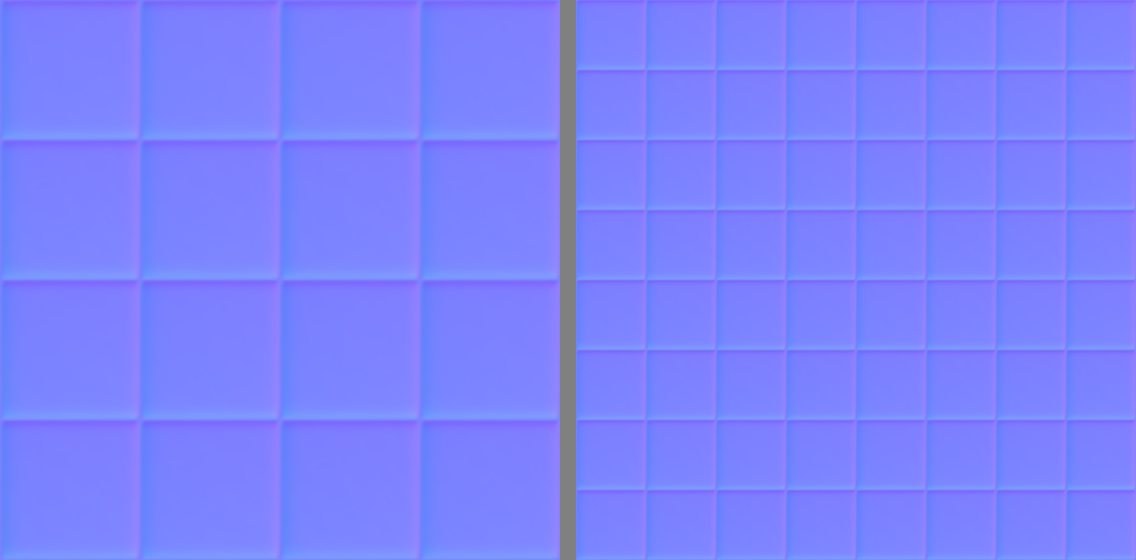
Left, the tile; right, the same tile 2 across and 2 down.
Give the GLSL for this texture map, as a Shadertoy shader.

```glsl
const float TAU = 6.2831853;
const float TILES = 4.0;

// Slope of a rounded rim: zero in the joint, one at the given width, then fading
float rimSlope(float dist, float width) {
    float x = dist / width;
    return x * exp(1.0 - x);
}

// Keeps a rim from running through the crossing joints
float jointFade(float coord, float width) {
    return smoothstep(0.0, width, min(coord, 1.0 - coord));
}

// Faint slanted ripples; whole frequencies make them wrap
float ripples(vec2 uv) {
    float sum = 0.0;
    float amp = 0.5;
    vec2 freq = vec2(5.0, 13.0);
    for (int i = 0; i < 4; i++) {
        float bend = sin(TAU * dot(uv, freq.yx * vec2(1.0, -1.0)));
        sum += amp * sin(TAU * dot(uv, freq) + 1.5 * bend + float(i));
        freq = freq * 2.0 + vec2(-3.0, 1.0);
        amp *= 0.6;
    }
    return sum;
}

// Surface tilt of one softly domed square tile
vec2 tileTilt(vec2 p) {
    vec2 fade = vec2(jointFade(p.y, 0.045), jointFade(p.x, 0.045));
    float left = 0.155 * rimSlope(p.x, 0.030);
    float right = 0.135 * rimSlope(1.0 - p.x, 0.022);
    float bottom = 0.150 * rimSlope(p.y, 0.024);
    float top = 0.175 * rimSlope(1.0 - p.y, 0.017);
    vec2 rim = vec2(right - left, bottom - top) * fade;

    // Shallow dome across the face, flat inside the joints
    vec2 dome = vec2(0.050, -0.065) * (p - 0.5);
    dome *= jointFade(p.x, 0.03) * jointFade(p.y, 0.03);
    return rim + dome;
}

vec3 encodeNormal(vec2 tilt) {
    float z = sqrt(max(0.0, 1.0 - dot(tilt, tilt)));
    return vec3(tilt, z) * 0.5 + 0.5;
}

void mainImage(out vec4 fragColor, in vec2 fragCoord) {
    vec2 uv = fragCoord / iResolution.xy;
    vec2 lean = vec2(-0.022, 0.020);
    vec2 wear = vec2(0.003, 0.005) * ripples(uv);
    vec2 tilt = lean + tileTilt(fract(uv * TILES)) + wear;
    fragColor = vec4(encodeNormal(tilt), 1.0);
}
```
